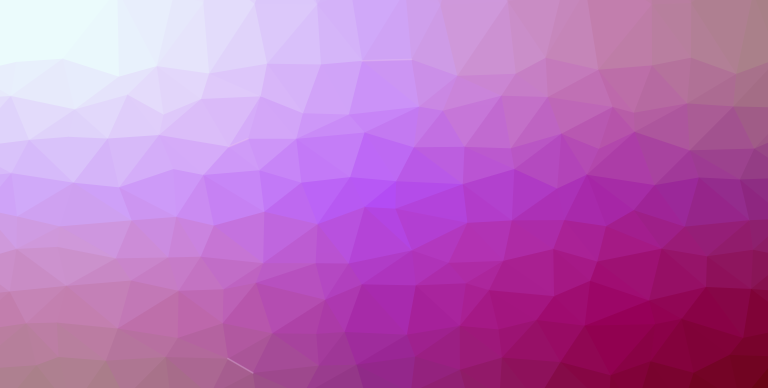
Give the GLSL for this background, as a Shadertoy shader.

```glsl
const vec2 CELL = vec2(0.124, 0.0958); // mesh spacing, in canvas heights

vec2 hash2(vec2 p) {
    vec3 q = fract(p.xyx * vec3(0.1031, 0.1030, 0.0973));
    q += dot(q, q.yzx + 33.33);
    return fract((q.xx + q.yz) * q.zy);
}

// Jittered grid point; the upper rows are lifted to give tall facets
vec2 meshPoint(vec2 id) {
    vec2 jitter = (hash2(id + 40.0) - 0.5) * vec2(0.62, 0.56);
    float lift = 0.9 * step(8.5, id.y);
    return (id + vec2(0.45, 0.62 + lift) + jitter) * CELL;
}

float ramp(float start, float end, float t) {
    return clamp((t - start) / (end - start), 0.0, 1.0);
}

// White, lavender, violet, magenta, crimson and wine
vec3 palette(float t) {
    vec3 color = vec3(0.92, 0.985, 0.99);
    color = mix(color, vec3(0.88, 0.80, 0.98), ramp(0.11, 0.26, t));
    color = mix(color, vec3(0.70, 0.30, 0.96), ramp(0.26, 0.50, t));
    color = mix(color, vec3(0.70, 0.20, 0.70), ramp(0.50, 0.62, t));
    color = mix(color, vec3(0.60, 0.00, 0.36), ramp(0.62, 0.80, t));
    return mix(color, vec3(0.40, 0.02, 0.07), ramp(0.80, 1.00, t));
}

// Average of a horizontal and a vertical gradient
vec3 fieldColor(vec2 pos) {
    float across = pos.x * iResolution.y / iResolution.x;
    return 0.5 * (palette(across) + palette(0.98 * (1.0 - pos.y)));
}

// Signed distance to the line a-b, positive on its right
float edgeDistance(vec2 p, vec2 a, vec2 b) {
    vec2 e = b - a;
    return dot(p - a, vec2(e.y, -e.x)) / length(e);
}

float segmentDistance(vec2 p, vec2 a, vec2 b) {
    vec2 e = b - a;
    return length(p - a - e * clamp(dot(p - a, e) / dot(e, e), 0.0, 1.0));
}

// Adds one flat facet: weighted colour in rgb, coverage in a
void addFacet(inout vec4 sum, vec2 p, vec2 a, vec2 b, vec2 c, float pixel) {
    float d = max(edgeDistance(p, a, b), max(edgeDistance(p, b, c), edgeDistance(p, c, a)));
    float weight = clamp(0.5 - d / pixel, 0.0, 1.0) + 1e-5;
    sum += weight * vec4(fieldColor((a + b + c) / 3.0), 1.0);
}

void mainImage(out vec4 fragColor, in vec2 fragCoord) {
    vec2 p = fragCoord / iResolution.y;
    float pixel = 1.0 / iResolution.y;
    vec2 base = floor(p / CELL - vec2(0.45, 0.62));
    vec4 sum = vec4(0.0);
    float glint = 0.0;

    for (int j = -1; j <= 1; j++) {
        for (int i = -1; i <= 1; i++) {
            vec2 id = base + vec2(i, j);
            vec2 a = meshPoint(id);
            vec2 b = meshPoint(id + vec2(1, 0));
            vec2 c = meshPoint(id + vec2(1, 1));
            vec2 d = meshPoint(id + vec2(0, 1));

            // Split each quad along its shorter diagonal
            if (distance(a, c) < distance(b, d)) {
                addFacet(sum, p, a, b, c, pixel);
                addFacet(sum, p, a, c, d, pixel);
            } else {
                addFacet(sum, p, a, b, d, pixel);
                addFacet(sum, p, b, c, d, pixel);
            }

            // Rare bright hairlines along the seams
            float rare = step(0.965, hash2(id + 7.0).x);
            float halfWidth = 0.0012;
            float line = 1.0 - smoothstep(0.0, halfWidth + pixel, segmentDistance(p, a, b));
            glint = max(glint, rare * line);
        }
    }

    vec3 color = sum.rgb / sum.a;
    fragColor = vec4(mix(color, vec3(0.93, 0.78, 0.93), 0.35 * glint), 1.0);
}
```
